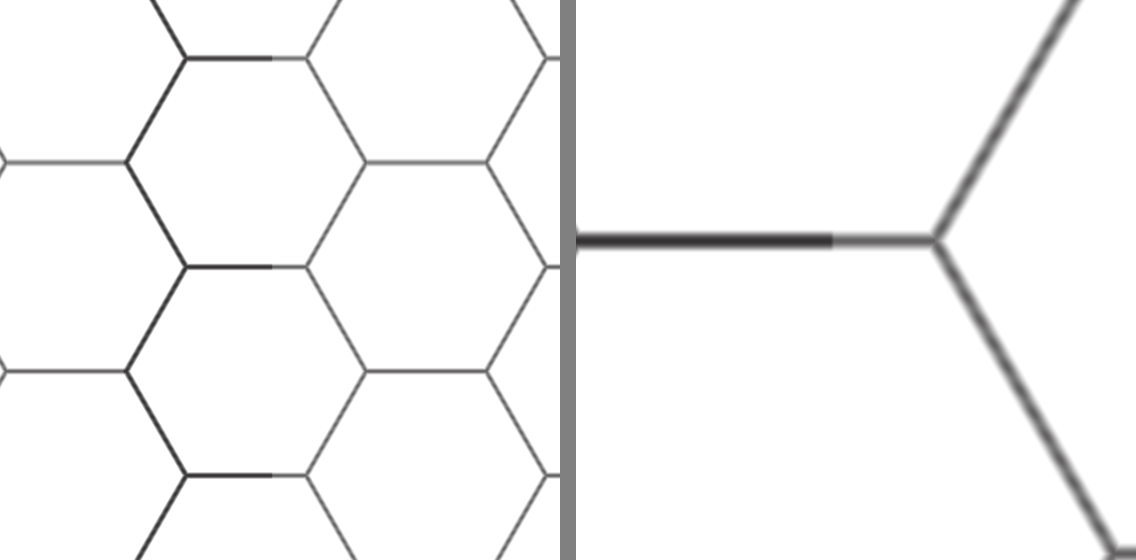
Left: the whole. Right: its middle third, enlarged.
This pattern is drawn by a WebGL 1 fragment shader. Its source:

```glsl
precision highp float;

uniform vec2 u_resolution;

const vec2 REPEAT = vec2(0.6428, 0.3724);   // two columns wide, one cell high
const vec2 CELL_CENTRE = vec2(0.4396, 0.7094);
const vec3 PAPER = vec3(1.0);
const vec3 INK = vec3(0.12, 0.11, 0.11);
const float HALF_WIDTH = 0.0073;            // stroke fades out at this distance
const float FLAT_OPACITY = 0.70;
const float SLANT_OPACITY = 0.70;
const float WORN_HALF_WIDTH = 0.0092;       // flat strokes in the worn rows
const float WORN_OPACITY = 0.53;
const float WEAR_HEIGHT = 0.78;
const float WEAR_SPREAD = 0.14;
const float BEAD_PITCH = 0.0138;            // stepping along slanted strokes
const float BEAD_DEPTH = 0.14;
const vec2 OVERPRINT = vec2(0.221, 0.486);  // band where strokes are laid twice
const float OVERPRINT_SOFTNESS = 0.0015;
const float SQRT3 = 1.7320508;
const float TAU = 6.2831853;

// Offset from the nearest hexagon centre, for cells of unit height
vec2 hexOffset(vec2 p) {
  vec2 period = vec2(SQRT3, 1.0);
  vec2 a = mod(p + 0.5 * period, period) - 0.5 * period;
  vec2 b = mod(p, period) - 0.5 * period;
  return dot(a, a) < dot(b, b) ? a : b;
}

// Distances to the flat edges (x) and the slanted edges (y)
vec2 edgeDistances(vec2 uv) {
  vec2 p = (uv - CELL_CENTRE) / REPEAT * vec2(SQRT3, 1.0);
  vec2 q = abs(hexOffset(p));
  return REPEAT.y * (0.5 - vec2(q.y, dot(q, vec2(0.5 * SQRT3, 0.5))));
}

float stroke(float dist, float halfWidth, float pixel) {
  return 1.0 - smoothstep(0.0, max(halfWidth, 1.5 * pixel), abs(dist));
}

void main() {
  vec2 uv = gl_FragCoord.xy / u_resolution;
  float pixel = 1.0 / min(u_resolution.x, u_resolution.y);
  vec2 dist = edgeDistances(uv);

  // Flat strokes turn paler and wider in the worn rows
  float wearOffset = (uv.y - WEAR_HEIGHT) / WEAR_SPREAD;
  float wear = exp(-wearOffset * wearOffset);
  float flatInk = stroke(dist.x, mix(HALF_WIDTH, WORN_HALF_WIDTH, wear), pixel)
                * mix(FLAT_OPACITY, WORN_OPACITY, wear);

  // Slanted strokes are slightly beaded
  float bead = 1.0 - BEAD_DEPTH * (0.5 + 0.5 * cos(TAU * uv.y / BEAD_PITCH));
  float slantInk = stroke(dist.y, HALF_WIDTH, pixel) * SLANT_OPACITY * bead;

  // A second layer of ink darkens the overprinted band
  float ink = max(flatInk, slantInk);
  float soft = max(OVERPRINT_SOFTNESS, pixel);
  float band = smoothstep(OVERPRINT.x - soft, OVERPRINT.x + soft, uv.x)
             * (1.0 - smoothstep(OVERPRINT.y - soft, OVERPRINT.y + soft, uv.x));
  ink = 1.0 - (1.0 - ink) * (1.0 - ink * band);

  gl_FragColor = vec4(mix(PAPER, INK, ink), 1.0);
}
```
